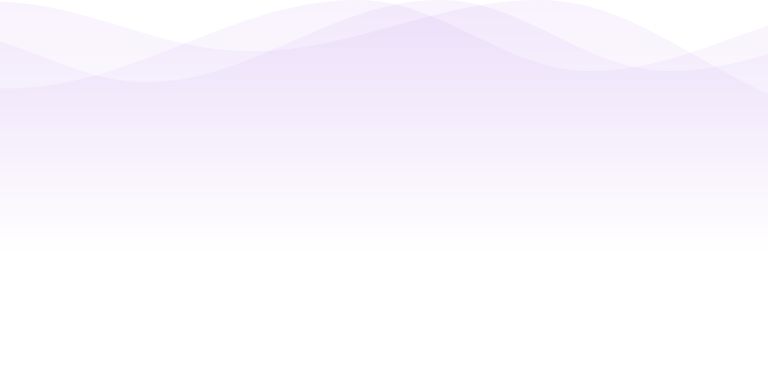
A Shadertoy shader for this background:

```glsl
// Three translucent lilac waves hang from the top of a white page and fade downward.
// Each crest line is eased with half cosines between its turning points, and
// the layers are blended over one another so that overlaps grow deeper.

#define PAPER vec3(1.0, 0.999, 1.0)
#define LILAC vec3(0.64, 0.38, 0.89)
#define LAYER_ALPHA 0.075
#define FADE_DEPTH 0.66
#define KNOTS 5
#define PI 3.14159

// Depth of a crest below the top edge, eased through its turning points.
float crestDepth(float x, vec2 knots[KNOTS]) {
    float depth = knots[0].y;
    for (int i = 0; i < KNOTS - 1; i++) {
        vec2 span = knots[i + 1] - knots[i];
        float t = clamp((x - knots[i].x) / span.x, 0.0, 1.0);
        depth += span.y * (0.5 - 0.5 * cos(PI * t));
    }
    return depth;
}

// Blend one wave, filled below its crest, over the colour so far.
vec3 addWave(vec3 base, vec2 p, float pixel, vec2 knots[KNOTS]) {
    float inside = clamp((p.y - crestDepth(p.x, knots)) / pixel + 0.5, 0.0, 1.0);
    float fade = clamp(1.0 - p.y / FADE_DEPTH, 0.0, 1.0);
    return mix(base, LILAC, LAYER_ALPHA * inside * fade);
}

void mainImage(out vec4 fragColor, in vec2 fragCoord) {
    // x runs left to right, y is the depth below the top edge, both 0 to 1
    vec2 uv = fragCoord / iResolution.xy;
    vec2 p = vec2(uv.x, 1.0 - uv.y);
    float pixel = 1.0 / iResolution.y;

    // Turning points of each crest, some beyond the side edges
    vec2 lateWave[KNOTS] = vec2[KNOTS](vec2(-0.01, 0.004), vec2(0.326, 0.133),
        vec2(0.703, 0.0), vec2(1.12, 0.302), vec2(1.5, 0.302));
    vec2 middleWave[KNOTS] = vec2[KNOTS](vec2(-0.072, 0.086), vec2(0.189, 0.214),
        vec2(0.573, 0.0), vec2(0.872, 0.185), vec2(1.172, 0.07));
    vec2 earlyWave[KNOTS] = vec2[KNOTS](vec2(-0.4, 0.23), vec2(0.01, 0.23),
        vec2(0.466, 0.0), vec2(0.768, 0.185), vec2(1.133, 0.018));

    vec3 color = PAPER;
    color = addWave(color, p, pixel, lateWave);
    color = addWave(color, p, pixel, middleWave);
    color = addWave(color, p, pixel, earlyWave);
    fragColor = vec4(color, 1.0);
}
```
